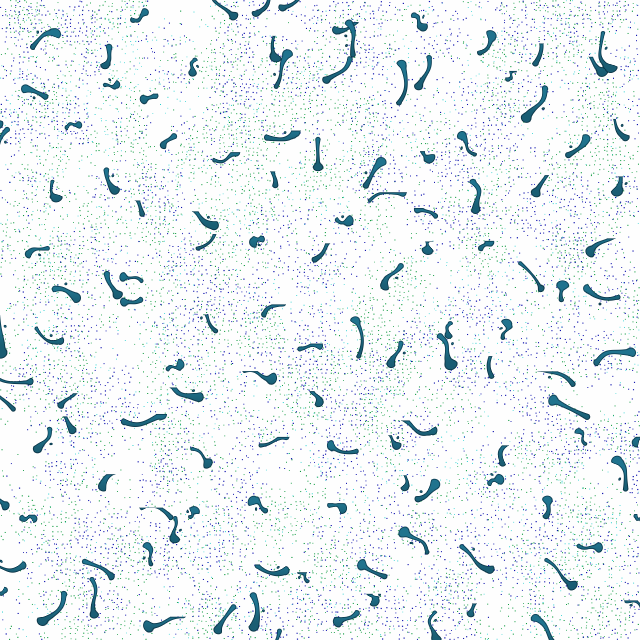
Give the GLSL for this texture, as a WebGL 2 fragment shader.

```glsl
#version 300 es
precision highp float;
// Teal droplets with bent necks, scattered over clustered green, blue and cyan specks on white.
uniform vec2 u_resolution;
out vec4 fragColor;

vec4 hash4(vec2 p) {
    vec4 q = fract(vec4(p.xyxy) * vec4(0.1031, 0.1030, 0.0973, 0.1099));
    q += dot(q, q.wzxy + 33.33);
    return fract((q.xxyz + q.yzzw) * q.zywx);
}

float smoothMin(float a, float b, float k) {
    float h = max(k - abs(a - b), 0.0) / k;
    return min(a, b) - 0.25 * h * h * k;
}

// Cellular density: strongest at the nearest cluster centre, varied per cluster
float clusterDensity(vec2 p, float seed) {
    vec2 cell = floor(p);
    float nearest = 9.0, strength = 0.0;
    for (int y = -1; y <= 1; y++)
    for (int x = -1; x <= 1; x++) {
        vec2 id = cell + vec2(x, y);
        vec4 h = hash4(id + seed);
        float d = distance(p, id + h.xy);
        if (d < nearest) {
            nearest = d;
            strength = mix(0.1, 1.25, h.z);
        }
    }
    return strength * smoothstep(0.9, 0.2, nearest);
}

// Share of a pixel covered by one small square speck per grid cell
float specks(vec2 uv, float pixel, float halfSize, float amount, float seed) {
    const float GRID = 150.0;
    vec2 id = floor(uv * GRID);
    vec4 h = hash4(id + seed);
    vec2 centre = (id + mix(vec2(0.14), vec2(0.86), h.xy)) / GRID;
    vec2 size = vec2(halfSize * mix(0.8, 1.1, h.w));
    vec2 d = uv - centre;
    vec2 overlap = max(min(d + 0.5 * pixel, size) - max(d - 0.5 * pixel, -size), 0.0) / pixel;
    float present = step(h.z, amount * clusterDensity(centre * 13.0, seed + 57.0));
    return present * overlap.x * overlap.y;
}

// Distance to a bent stem with a swollen end, a loose drop and sometimes a flat top
float dropletDistance(vec2 p, vec4 shape, vec4 detail) {
    float halfLength = mix(0.006, 0.031, shape.x);
    float angle = 6.2832 * shape.y;
    vec2 q = mat2(cos(angle), -sin(angle), sin(angle), cos(angle)) * p;
    float t = clamp(q.x / halfLength, -1.0, 1.0);
    q.y -= (shape.z - 0.5) * 0.8 * halfLength * (1.0 - t * t);
    q.y -= (shape.w - 0.5) * 0.006 * sin(3.1416 * t);

    float radius = mix(0.0032, 0.0058, detail.x) * (0.6 + 0.4 * t * t);
    radius += 0.0025 * detail.y * smoothstep(-0.2, 1.0, t);
    float d = length(vec2(q.x - t * halfLength, q.y)) - radius;

    vec2 bulb = (q - vec2(halfLength, 0.001)) * vec2(1.2, 0.85);
    d = smoothMin(d, length(bulb) - mix(0.003, 0.0085, detail.z), 0.005);
    if (detail.y > 0.6) {
        vec2 loose = q - vec2(halfLength * (detail.w - 0.5), 0.0095);
        d = min(d, length(loose) - 0.0022);
    }
    return detail.w > 0.7 ? max(d, p.y - 0.006) : d;
}

void main() {
    vec2 uv = gl_FragCoord.xy / u_resolution.y;
    float pixel = 1.0 / u_resolution.y;
    vec3 colour = vec3(0.995, 0.998, 0.998);

    // Specks in three overlapping colours
    colour = mix(colour, vec3(0.1, 0.8, 0.8), specks(uv, pixel, 0.0007, 0.22, 311.0));
    colour = mix(colour, vec3(0.0, 0.58, 0.2), specks(uv, pixel, 0.00078, 0.68, 23.0));
    colour = mix(colour, vec3(0.06, 0.07, 0.68), specks(uv, pixel, 0.00088, 0.58, 167.0));

    // Droplets, jittered over a coarse grid so that some overlap
    const float CELLS = 11.0;
    vec2 home = floor(uv * CELLS);
    for (int y = -1; y <= 1; y++)
    for (int x = -1; x <= 1; x++) {
        vec2 id = home + vec2(x, y);
        vec4 place = hash4(id + 71.0);
        vec2 p = uv - (id + place.xy) / CELLS;
        float d = dropletDistance(p, hash4(id + 139.0), hash4(id + 223.0));
        // Dark rim, brighter body, slight shade toward the bottom
        vec3 teal = mix(vec3(0.03, 0.21, 0.29), vec3(0.12, 0.43, 0.53), smoothstep(0.0, 0.0026, -d));
        teal *= mix(0.85, 1.05, smoothstep(-0.02, 0.01, p.y));
        colour = mix(colour, teal, clamp(0.5 - d / pixel, 0.0, 1.0));
    }
    fragColor = vec4(colour, 1.0);
}
```
